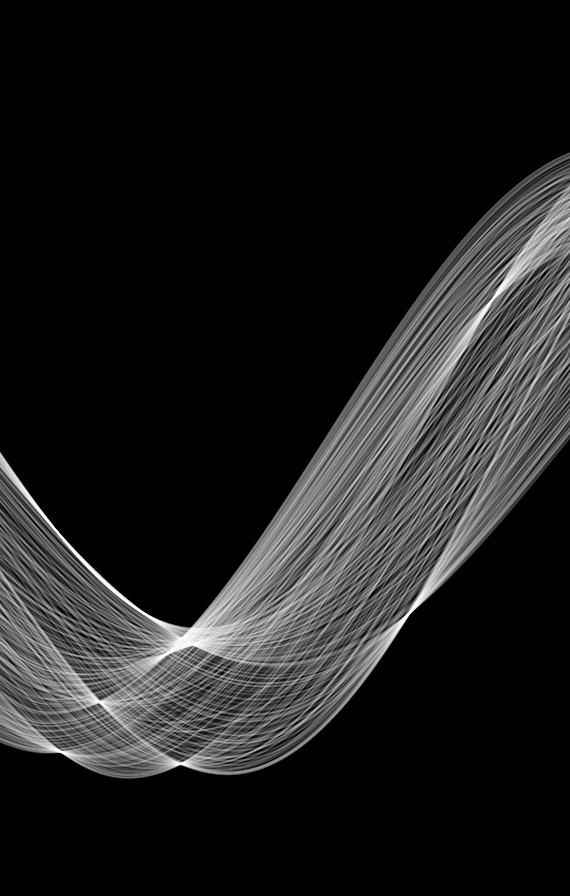
A WebGL 2 fragment shader for this background:

```glsl
#version 300 es
precision highp float;
// Fine grey strands woven into a translucent ribbon on black.
// Each sheet blends strands between two valley-shaped guide curves;
// strands pile up into bright knots wherever the guides cross.

uniform vec2 u_resolution;
out vec4 fragColor;

const float PI = 3.14159265;
const int SHEETS = 9;
const int STRANDS = 30;            // strands in each sheet
const float STRAND_WIDTH = 0.0026; // in canvas widths
const float STRAND_LIGHT = 0.25;
const float JITTER = 0.8;          // unevenness of strand spacing
const float LEFT_BEND = 0.45;      // share of a half wave left of the valley
const float EXPOSURE = 1.15;

// Guide curves: valley x, valley y, height at left edge, height at right edge
const vec4 GUIDES[7] = vec4[7](
    vec4(0.082, 0.203, 0.225, 0.829),
    vec4(0.082, 0.160, 0.172, 0.720),
    vec4(0.225, 0.132, 0.225, 0.792),
    vec4(0.400, 0.136, 0.362, 0.648),
    vec4(0.492, 0.255, 0.479, 0.512),
    vec4(0.345, 0.299, 0.495, 0.700),
    vec4(0.225, 0.264, 0.323, 0.740));

// Each sheet spans two successive guides on this path
const int PATH[SHEETS + 1] = int[SHEETS + 1](5, 4, 6, 0, 4, 3, 0, 1, 2, 3);

float hash(vec2 p) {
    vec3 q = fract(p.xyx * vec3(0.1031, 0.1030, 0.0973));
    q += dot(q, q.yzx + 33.33);
    return fract((q.x + q.y) * q.z);
}

// Part of a cosine wave, rising from 0 at s = 0 to 1 at s = 1
float waveRise(float s, float bend) {
    return (1.0 - cos(PI * bend * s)) / (1.0 - cos(PI * bend));
}

float guideHeight(vec4 g, float x) {
    float d = x - g.x;
    if (d < 0.0) return mix(g.y, g.z, waveRise(-d / g.x, LEFT_BEND));
    return mix(g.y, g.w, waveRise(d / (1.0 - g.x), 1.0 - g.x));
}

// Height and slope of a guide
vec2 guideAt(vec4 g, float x) {
    const float STEP = 0.002;
    float rise = guideHeight(g, x + STEP) - guideHeight(g, x - STEP);
    return vec2(guideHeight(g, x), rise / (2.0 * STEP));
}

void main() {
    vec2 uv = gl_FragCoord.xy / u_resolution;
    float aspect = u_resolution.y / u_resolution.x;
    float pixel = 1.0 / u_resolution.x;
    float width = max(STRAND_WIDTH, pixel);
    float gain = STRAND_LIGHT * STRAND_WIDTH / width;

    float light = 0.0;
    for (int s = 0; s < SHEETS; s++) {
        vec2 a = guideAt(GUIDES[PATH[s]], uv.x);
        vec2 b = guideAt(GUIDES[PATH[s + 1]], uv.x);
        for (int i = 0; i < STRANDS; i++) {
            vec2 id = vec2(float(i) + 1.0, float(s) * 7.0 + 3.0);
            float t = (float(i) + JITTER * hash(id)) / float(STRANDS - 1);
            vec2 strand = mix(a, b, min(t, 1.0));

            // Distance across the strand, in canvas widths
            float slope = strand.y * aspect;
            float dist = abs(uv.y - strand.x) * aspect * inversesqrt(1.0 + slope * slope);

            // A few strands shine more than the rest
            float shine = hash(id + 57.0);
            float level = 0.55 + 1.6 * shine * shine * shine;
            light += gain * level * max(0.0, 1.0 - dist / width);
        }
    }

    // Soft shoulder keeps the knots from clipping
    fragColor = vec4(vec3(1.0 - exp(-EXPOSURE * light)), 1.0);
}
```
